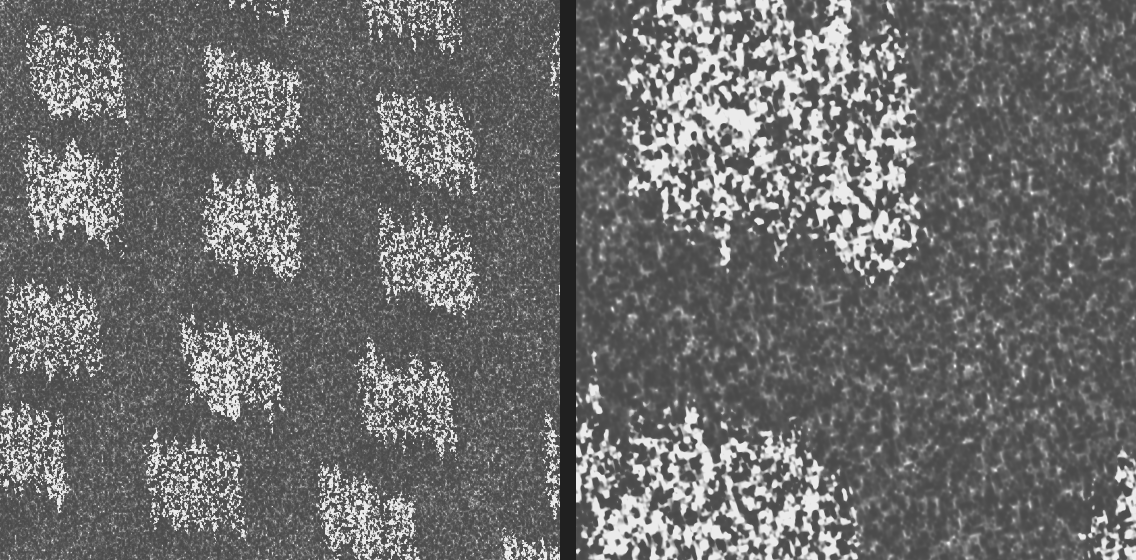
Left, the full canvas; right, a detail of the centre.
Give the GLSL for this pattern, as a WebGL 2 fragment shader.

```glsl
#version 300 es
precision highp float;
// Slanted lattice of ragged pale patches printed in coarse grain on dark grey.

uniform vec2 u_resolution;
out vec4 fragColor;

// Lattice, in canvas units with y pointing down
const int ROWS = 6;
const int COLUMNS = 4;
const vec2 COLUMN_STEP = vec2(0.315, 0.0625);
const float ROW_STEP = 0.234;
const vec2 ANCHOR = vec2(0.454, 0.177);   // patch in row 1, column 1
const float BEND_ROW = 1.4;               // row that lies furthest right
const float ROW_BEND = 0.0163;
const float ROW_WOBBLE = 0.009;
const vec2 LAST_COLUMN_SHIFT = vec2(0.012, 0.065);
const float JITTER = 0.010;

// Patch shape
const vec2 HALF_SIZE = vec2(0.087, 0.076);
const float SLOPE = 0.19;
const float LEAN = 0.08;
const float RAGGED = 0.055;
const vec2 EDGE_SOFTNESS = vec2(0.010, 0.017);

// Grain and tone
const vec2 COARSE_GRAIN = vec2(290.0, 230.0);
const vec2 FINE_GRAIN = vec2(510.0, 420.0);
const float GRAIN_DEVIATION = 0.155;
const vec2 STREAK_SCALE = vec2(120.0, 15.0);
const float STREAK_STRENGTH = 1.0;
const float PATCH_VARIATION = 0.5;
const float GAP_DARKENING = 0.35;
const float DARK = 0.28;
const float SPECKLE = 0.065;
const float PALE = 0.92;

float hash(vec2 cell) {
    uvec2 k = uvec2(ivec2(cell) + 4096);
    uint h = k.x * 747796405u + k.y * 2891336453u;
    h = (h ^ (h >> 16)) * 2246822519u;
    h = (h ^ (h >> 13)) * 3266489917u;
    h ^= h >> 16;
    return float(h >> 8) / 16777216.0;
}

float noise(vec2 p) {
    vec2 cell = floor(p);
    vec2 f = fract(p);
    f = f * f * (3.0 - 2.0 * f);
    float top = mix(hash(cell), hash(cell + vec2(1, 0)), f.x);
    float bottom = mix(hash(cell + vec2(0, 1)), hash(cell + vec2(1, 1)), f.x);
    return mix(top, bottom, f.y);
}

vec2 patchCentre(float row, float column) {
    float bend = row - BEND_ROW;
    float alternate = mod(row, 2.0) * 2.0 - 1.0;
    vec2 centre = ANCHOR + (column - 1.0) * COLUMN_STEP;
    centre += vec2(-ROW_BEND * bend * bend, ROW_STEP * (row - 1.0) + ROW_WOBBLE * alternate);
    centre += LAST_COLUMN_SHIFT * step(2.5, column);
    vec2 cell = vec2(column, row);
    return centre + JITTER * (vec2(hash(cell + 31.0), hash(cell + 67.0)) - 0.5);
}

void main() {
    vec2 p = gl_FragCoord.xy / u_resolution;
    p.y = 1.0 - p.y;

    // Near-vertical streaks, which also fray the patch ends
    float streak = noise(vec2(p.x - LEAN * p.y, p.y) * STREAK_SCALE) - 0.5;

    // Patch coverage, and the quieter ground above and below each patch
    float cover = 0.0;
    float gap = 0.0;
    float lift = 0.0;
    for (int r = 0; r < ROWS; r++) {
        for (int c = 0; c < COLUMNS; c++) {
            vec2 cell = vec2(c, r);
            vec2 q = p - patchCentre(cell.y, cell.x);
            q = vec2(q.x - LEAN * q.y, q.y - SLOPE * q.x);
            vec2 edge = abs(q) - HALF_SIZE;
            edge.y -= RAGGED * streak;
            vec2 inside = 1.0 - smoothstep(-EDGE_SOFTNESS, EDGE_SOFTNESS, edge);
            float amount = inside.x * inside.y;
            cover = max(cover, amount);
            lift += amount * PATCH_VARIATION * (hash(cell + 11.0) - 0.5);
            float nearby = 1.0 - smoothstep(0.02, 0.06, edge.y);
            gap = max(gap, inside.x * nearby);
        }
    }

    // Grain as deviations from its mean, with broad uneven wear
    mat2 turn = mat2(0.96, 0.28, -0.28, 0.96);
    float grain = 0.6 * noise(p * COARSE_GRAIN) + 0.4 * noise(turn * p * FINE_GRAIN);
    float level = (grain - 0.5) / GRAIN_DEVIATION;
    level += 0.5 * (noise(p * 9.0 + 40.0) - 0.5);

    // Speckled ground, with patches lowering the threshold to pale ink
    float ground = DARK + SPECKLE * exp(0.8 * (level - GAP_DARKENING * gap * (1.0 - cover)));
    float ink = level + lift + STREAK_STRENGTH * streak * cover - 2.6 * (1.0 - cover);
    float pale = mix(DARK, PALE, smoothstep(-0.7, 1.1, ink));
    float tone = min(max(ground, pale), PALE);
    fragColor = vec4(vec3(tone), 1.0);
}
```
